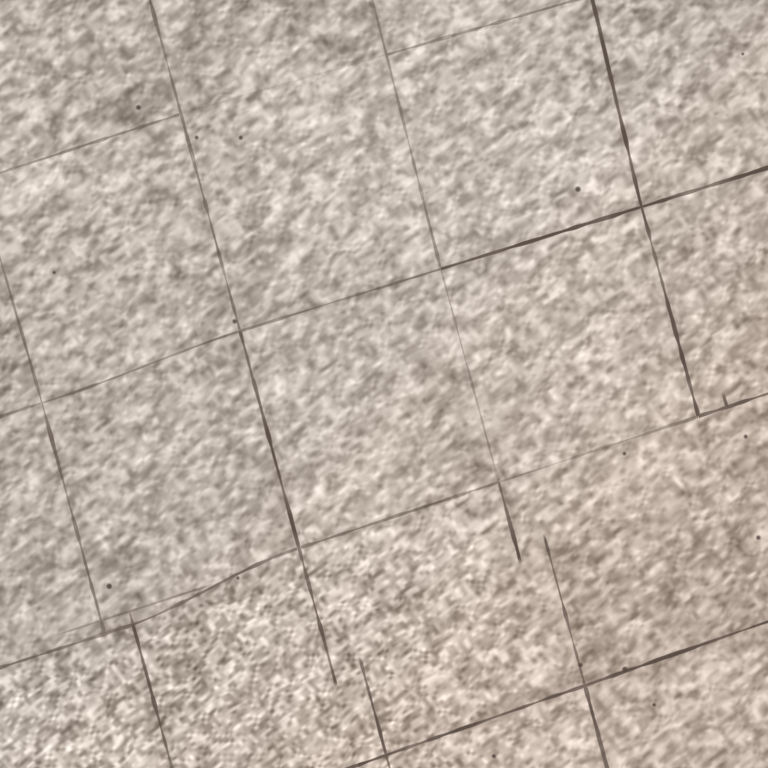
Write a Shadertoy shader that draws this texture.

```glsl
// Speckled granite paving in a slanted grid, with worn joints and a slipped lower course.

const vec2 ORIGIN = vec2(0.3125, 0.569);       // a crossing of two joints
const vec2 ALONG = vec2(0.2604, 0.0846);       // one slab along a row
const vec2 DOWN = vec2(0.0768, -0.2826);       // one slab down a column
const vec2 SLAB_SIZE = vec2(0.2735, 0.2925);   // spacing between parallel joints
const float SLIP = 0.142;                      // sideways slip of the lower course

const vec3 STONE = vec3(0.745, 0.703, 0.664);
const vec3 JOINT = vec3(0.34, 0.29, 0.26);
const vec3 SPECK = vec3(0.25, 0.21, 0.19);

// Joint wear: one vector per line, one component per slab side
const mat4 ROW_WEAR = mat4(0.55, 0.15, 0.50, 0.55,
                           0.55, 0.60, 0.95, 0.90,
                           0.65, 0.62, 0.38, 0.75,
                           0.70, 0.90, 0.95, 0.90);
const mat4 COLUMN_WEAR = mat4(0.60, 0.60, 0.75, 0.80,
                              0.60, 0.88, 0.80, 0.80,
                              0.45, 0.35, 0.80, 0.90,
                              0.95, 0.80, 0.00, 0.00);

float hash(vec2 p) {
    vec3 q = fract(p.xyx * 0.1031);
    q += dot(q, q.yzx + 33.33);
    return fract((q.x + q.y) * q.z);
}

float noise(vec2 p) {
    vec2 i = floor(p), f = fract(p);
    f = f * f * (3.0 - 2.0 * f);
    return mix(mix(hash(i), hash(i + vec2(1, 0)), f.x),
               mix(hash(i + vec2(0, 1)), hash(i + vec2(1, 1)), f.x), f.y);
}

// Wear of the given line at a position along it
float wearAt(mat4 wear, float line, float along) {
    int i = int(clamp(line + 1.0, 0.0, 3.0));
    int j = int(clamp(floor(along) + 1.0, 0.0, 3.0));
    return wear[i][j];
}

// Coverage of a joint, with a faint band of dirt around it
float joint(float dist, float wear, float soft) {
    float halfWidth = 0.0003 + 0.0013 * wear;
    float core = 1.0 - smoothstep(halfWidth - 0.4 * soft, halfWidth + soft, dist);
    return min(wear, 1.0) * (0.85 * core + 0.10 * exp(-dist / 0.006));
}

// Straight slab coordinates to gently bent ones
vec2 bend(vec2 g) {
    float right = max(g.x, 0.0) * (0.014 - 0.018 * g.y);
    float left = smoothstep(0.0, 0.9, -g.x) * max(0.03 + 0.06 * g.y, 0.0);
    return vec2(g.x * (1.0 + 0.018 * min(g.y, 0.0)), g.y - right - left);
}

// Depth at which a column breaks and slips sideways
float breakDepth(float column) {
    return max(1.0, 1.62 + 0.215 * column - 0.475 * column * column);
}

float columnJoint(vec2 g, bool lower, float wobble, float fade, float soft) {
    float x = g.x - (lower ? SLIP : 0.0);
    float column = round(x);
    float end = breakDepth(column);
    float mask = lower ? smoothstep(end - 0.08, end - 0.04, g.y)
                       : 1.0 - smoothstep(end - 0.01, end + 0.03, g.y);
    float dist = abs(x - column) * SLAB_SIZE.x + wobble;
    return mask * joint(abs(dist), fade * wearAt(COLUMN_WEAR, column, g.y), soft);
}

// Mottled grain: stretched flakes in three sizes
float grain(vec2 p, float crisp) {
    vec2 q = mat2(0.80, -0.60, 0.60, 0.80) * p * vec2(1.0, 1.15);
    q += 0.006 * vec2(noise(p * 45.0), noise(p * 45.0 + 31.0));
    float coarse = noise(q * vec2(42.0, 60.0)) - 0.5;
    float flakes = noise(q * vec2(78.0, 115.0) + 17.0) - 0.5;
    float fine = noise(q * vec2(165.0, 190.0) + 53.0) - 0.5;
    return 0.14 * coarse + 0.27 * flakes + mix(0.17, 0.34, crisp) * fine;
}

// Sparse dark pits, one candidate per cell
float pits(vec2 p, float soft) {
    vec2 q = p * 18.0, cell = floor(q);
    vec2 center = 0.2 + 0.6 * vec2(hash(cell + 5.0), hash(cell + 71.0));
    float radius = 0.0015 + 0.002 * hash(cell + 29.0);
    float dist = length(fract(q) - center) / 18.0;
    return step(0.94, hash(cell + 11.0)) * (1.0 - smoothstep(radius - soft, radius + soft, dist));
}

void mainImage(out vec4 fragColor, in vec2 fragCoord) {
    vec2 p = fragCoord / iResolution.xy;
    float soft = max(0.0018, 1.0 / iResolution.y);
    vec2 straight = inverse(mat2(ALONG, DOWN)) * (p - ORIGIN);
    vec2 g = bend(straight);

    // Stone: tone per slab, broad stains, grain and pits
    float lower = step(breakDepth(round(g.x)), g.y);
    vec2 slab = floor(vec2(g.x - SLIP * lower, g.y));
    float crisp = smoothstep(0.9, 1.15, g.y) * (1.0 - smoothstep(0.0, 1.3, g.x));
    float tone = 0.03 * (hash(slab + 40.0) - 0.5) + 0.07 * (noise(p * 5.0 + 8.0) - 0.5);
    vec3 color = STONE + tone + grain(p, crisp);
    color += vec3(0.015, -0.006, -0.016) * smoothstep(0.8, 1.6, p.x + 1.0 - p.y);
    color = mix(color, SPECK, 0.75 * pits(p, soft));

    // Joints: rows, both column courses and a doubled row at the left
    float wobble = 0.0022 * (noise(p * 60.0) - 0.5);
    float fade = 0.7 + 0.6 * noise(p * 28.0 + 3.0);
    float row = round(g.y);
    float rowDist = abs(abs(g.y - row) * SLAB_SIZE.y + wobble);
    float cover = joint(rowDist, fade * wearAt(ROW_WEAR, row, g.x), soft);
    cover = max(cover, columnJoint(g, false, wobble, fade, soft));
    cover = max(cover, columnJoint(g, true, wobble, fade, soft));
    float span = smoothstep(-1.25, -1.15, g.x) * (1.0 - smoothstep(-0.55, -0.4, g.x));
    float doubled = abs(straight.y - 1.035) * SLAB_SIZE.y;
    cover = max(cover, span * joint(doubled, 0.45 * fade, soft));

    fragColor = vec4(mix(color, JOINT, cover), 1.0);
}
```
